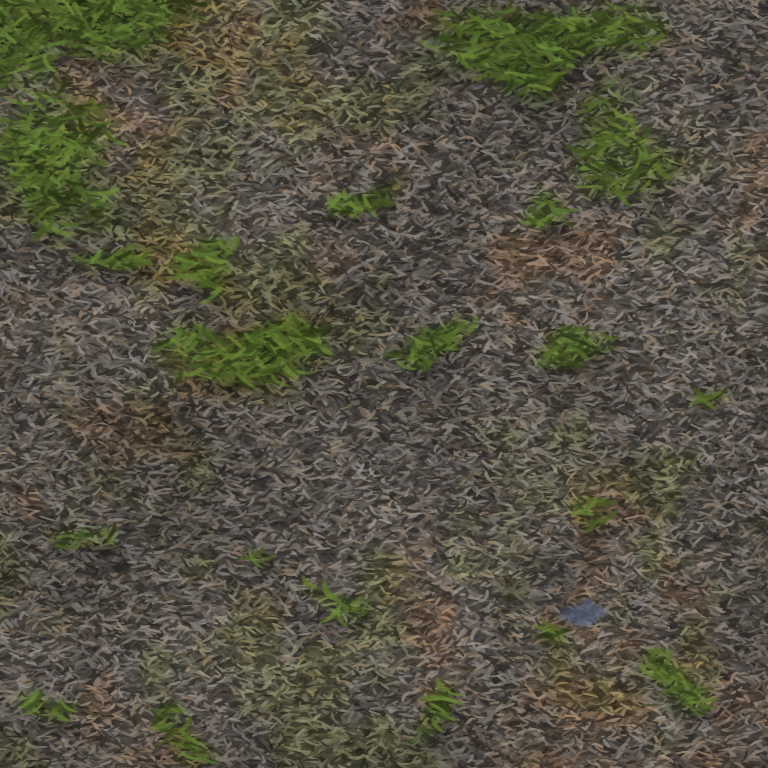
Give the GLSL for this texture, as a Shadertoy shader.

```glsl
// Dry, trampled lawn: grey-brown litter with scattered tufts of green grass.
// Both are stacked layers of short tapered strands, one per jittered cell;
// a tuft mask decides where green blades grow.

vec4 hash4(vec2 p) {
    vec4 q = fract(p.xyxy * vec4(0.1031, 0.1030, 0.0973, 0.1099));
    q += dot(q, q.wzxy + 33.33);
    return fract((q.xxyz + q.yzzw) * q.zywx);
}

float noise(vec2 p) {
    vec2 i = floor(p), f = fract(p);
    f = f * f * (3.0 - 2.0 * f);
    return mix(mix(hash4(i).x, hash4(i + vec2(1, 0)).x, f.x),
               mix(hash4(i + vec2(0, 1)).x, hash4(i + vec2(1, 1)).x, f.x), f.y);
}

float fbm(vec2 p) {
    return 0.5 * noise(p) + 0.3 * noise(p * 2.1 + 7.3) + 0.2 * noise(p * 4.3 + 19.1);
}

float patchMask(vec2 p, vec2 centre, vec2 radius) {
    return smoothstep(1.25, 0.45, length((p - centre) / radius));
}

// Large patches near the top, plus small tufts scattered on a jittered grid
float grassMask(vec2 p) {
    vec2 warped = p + 0.07 * (vec2(noise(p * 13.0), noise(p * 13.0 + 40.0)) - 0.5);
    float mask = patchMask(warped, vec2(0.05, 0.97), vec2(0.19, 0.07));
    mask = max(mask, patchMask(warped, vec2(0.06, 0.80), vec2(0.09, 0.10)));
    mask = max(mask, patchMask(warped, vec2(0.70, 0.95), vec2(0.16, 0.06)));
    mask = max(mask, 0.7 * patchMask(warped, vec2(0.83, 0.81), vec2(0.07, 0.08)));
    mask = max(mask, patchMask(warped, vec2(0.33, 0.55), vec2(0.11, 0.045)));
    vec2 cell = floor(warped * 5.0);
    for (int y = -1; y <= 1; y++)
    for (int x = -1; x <= 1; x++) {
        vec2 id = cell + vec2(x, y);
        vec4 h = hash4(id + 61.0);
        vec2 centre = (id + 0.15 + 0.7 * h.xy) / 5.0;
        vec2 radius = vec2(0.046, 0.027) * (0.55 + 0.7 * h.z);
        float strength = step(h.w, 0.55) * (0.55 + 0.45 * h.z);
        mask = max(mask, strength * patchMask(warped, centre, radius));
    }
    return mask;
}

// Soft coverage of a bent, tapered strand, in cell units
float strand(vec2 d, float angle, float halfLength, float halfWidth, float bend) {
    float c = cos(angle), s = sin(angle);
    vec2 q = vec2(c * d.x + s * d.y, c * d.y - s * d.x);
    q.y += bend * q.x * q.x;
    float along = abs(q.x) / halfLength;
    float taper = halfWidth * (1.0 - 0.5 * along * along);
    return smoothstep(1.25, 0.35, abs(q.y) / taper) * smoothstep(1.0, 0.65, along);
}

vec3 litterColour(vec4 h) {
    float tone = mix(0.16, 0.56, h.x);
    vec3 tint = mix(vec3(1.03, 0.95, 0.85), vec3(0.99, 0.96, 0.95), h.y);
    tint = mix(tint, vec3(1.10, 0.92, 0.74), 0.7 * step(0.88, h.z));
    return tone * tint;
}

vec3 bladeColour(vec4 h) {
    vec3 green = mix(vec3(0.15, 0.20, 0.08), vec3(0.40, 0.53, 0.23), h.x);
    return mix(green, green * vec3(1.12, 1.0, 0.95), h.y);
}

vec3 strandLayer(vec3 col, vec2 p, vec2 cells, float seed, bool grass) {
    vec2 g = p * cells + seed * vec2(0.37, 0.61);
    for (int y = -1; y <= 1; y++)
    for (int x = -1; x <= 1; x++) {
        vec2 id = floor(g) + vec2(x, y);
        vec4 h = hash4(id + seed * 17.0), k = hash4(id + seed * 29.0 + 113.0);
        vec2 centre = id + 0.1 + 0.8 * h.xy;
        float width = (grass ? 0.11 : 0.14) + 0.08 * k.w;
        float cover = strand(g - centre, (h.z - 0.5) * 2.5, 0.5 + 0.4 * h.w, width, k.z - 0.5);
        if (cover < 0.01) continue;
        if (grass) {
            vec2 root = (centre - seed * vec2(0.37, 0.61)) / cells;
            cover *= smoothstep(-0.1, 0.1, grassMask(root) - 0.15 - 0.75 * k.z);
        }
        col = mix(col, grass ? bladeColour(k) : litterColour(k), 0.8 * cover);
    }
    return col;
}

void mainImage(out vec4 fragColor, in vec2 fragCoord) {
    vec2 p = fragCoord / iResolution.xy;

    // Soil and dry litter
    vec3 col = vec3(0.23, 0.215, 0.195) * (0.7 + 0.6 * noise(p * 90.0));
    for (int i = 0; i < 6; i++) {
        float n = float(i);
        col = strandLayer(col, p, vec2(46.0, 62.0) * (1.0 + 0.09 * n), 1.0 + n, false);
    }

    // Broad light, rusty and mossy stains
    col *= 0.82 + 0.36 * fbm(p * 7.0);
    col *= mix(vec3(1.0), vec3(1.08, 0.97, 0.88), smoothstep(0.55, 0.8, fbm(p * 9.0 + 31.0)));
    col *= mix(vec3(1.0), vec3(0.97, 1.03, 0.84), smoothstep(0.5, 0.75, fbm(p * 8.0 + 73.0)));

    // A small blue-grey chip lying in the litter
    float chip = patchMask(p + 0.012 * noise(p * 60.0), vec2(0.765, 0.208), vec2(0.032, 0.015));
    col = mix(col, vec3(0.34, 0.39, 0.50) * (0.75 + 0.4 * noise(p * 70.0)), 0.75 * chip);

    // Green undergrowth and shade beneath the tufts, then the blades
    float mask = grassMask(p);
    float shade = max(grassMask(p + vec2(-0.004, 0.016)) - mask, 0.0);
    col *= 1.0 - 0.3 * shade;
    col = mix(col, col * vec3(0.80, 1.0, 0.55), mask);
    for (int i = 0; i < 5; i++) {
        float n = float(i);
        col = strandLayer(col, p, vec2(30.0, 40.0) * (1.0 + 0.1 * n), 11.0 + n, true);
    }

    // Fine mottling
    col *= 0.94 + 0.12 * noise(p * 170.0);
    fragColor = vec4(col, 1.0);
}
```
